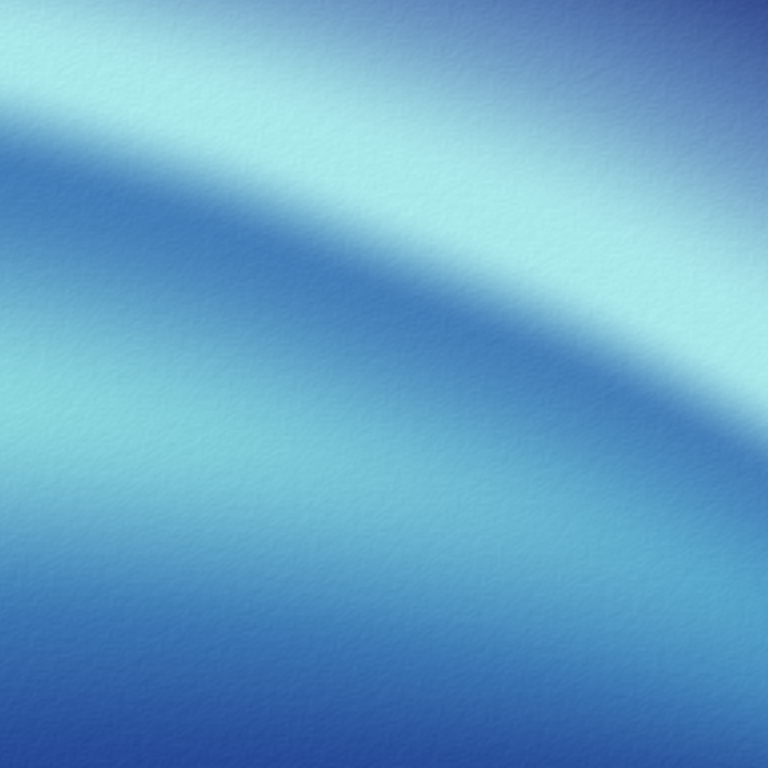
Give the GLSL for this background, as a Shadertoy shader.

```glsl
// Soft blue and aqua light folds sweeping down to the right over embossed paper.
// Two parabolic curves place a crisp fold edge and a lower glow; smooth ramps
// colour the regions around them, and hashed value noise adds the paper relief.

const vec3 PALE_AQUA  = vec3(0.66, 0.91, 0.92);
const vec3 DUSTY_BLUE = vec3(0.36, 0.52, 0.73);
const vec3 CORNER     = vec3(0.19, 0.29, 0.56);
const vec3 FOLD_BLUE  = vec3(0.265, 0.50, 0.73);
const vec3 GLOW_LEFT  = vec3(0.54, 0.84, 0.87);
const vec3 GLOW_RIGHT = vec3(0.32, 0.63, 0.79);
const vec3 MID_BLUE   = vec3(0.25, 0.51, 0.73);
const vec3 DEEP_BLUE  = vec3(0.14, 0.28, 0.59);

float hash(vec2 p) {
    return fract(sin(dot(p, vec2(127.1, 311.7))) * 43758.5453);
}

float valueNoise(vec2 p) {
    vec2 cell = floor(p);
    vec2 f = fract(p);
    f = f * f * (3.0 - 2.0 * f);
    float low  = mix(hash(cell), hash(cell + vec2(1.0, 0.0)), f.x);
    float high = mix(hash(cell + vec2(0.0, 1.0)), hash(cell + vec2(1.0)), f.x);
    return mix(low, high, f.y);
}

// Depth of a parabola below the top of the canvas
float curve(float x, float start, float slope, float bend) {
    return start + x * (slope + bend * x);
}

// Light sheet: bright beside the fold, fading to the dark upper corner
vec3 upperSheet(float rise) {
    vec3 color = mix(PALE_AQUA, DUSTY_BLUE, smoothstep(0.11, 0.38, rise));
    return mix(color, CORNER, smoothstep(0.32, 0.52, rise));
}

// Shadowed fold, swelling into the glow, then sinking to deep blue
vec3 lowerSheet(float x, float depth, float edge, float ridge) {
    vec3 glow = mix(GLOW_LEFT, GLOW_RIGHT, pow(x, 1.3));
    float swell = (depth - edge) / (ridge - edge);
    float sink = (depth - ridge) / (1.0 + 0.06 * x * x - ridge);
    vec3 color = mix(FOLD_BLUE, glow, smoothstep(0.2, 1.0, swell));
    color = mix(color, MID_BLUE, smoothstep(0.0, 0.62, sink));
    return mix(color, DEEP_BLUE, smoothstep(0.38, 1.08, sink));
}

// Relief lit from the upper left
float paperRelief(vec2 uv, float scale) {
    vec2 p = uv * scale * vec2(0.8, 1.0);
    return valueNoise(p) - valueNoise(p + vec2(-0.5, 0.6));
}

void mainImage(out vec4 fragColor, in vec2 fragCoord) {
    vec2 uv = fragCoord / iResolution.xy;
    float depth = 1.0 - uv.y;

    // Slow wavering keeps the folds from looking mechanical
    float waver = 0.012 * (valueNoise(uv * vec2(4.0, 3.0)) - 0.5);
    float edge  = curve(uv.x, 0.156, 0.243, 0.154) + waver;
    float ridge = curve(uv.x, 0.525, 0.12, 0.14) + waver;

    // Blend the sheets across the soft fold edge
    float above = edge - depth;
    vec3 upper = upperSheet(above / (0.85 + 0.3 * uv.x));
    vec3 lower = lowerSheet(uv.x, depth, edge, ridge);
    vec3 color = mix(lower, upper, smoothstep(-0.07, 0.065, above));

    // Paper grain
    color += 0.022 * paperRelief(uv, 240.0) + 0.012 * paperRelief(uv, 110.0);

    fragColor = vec4(clamp(color, 0.0, 1.0), 1.0);
}
```
